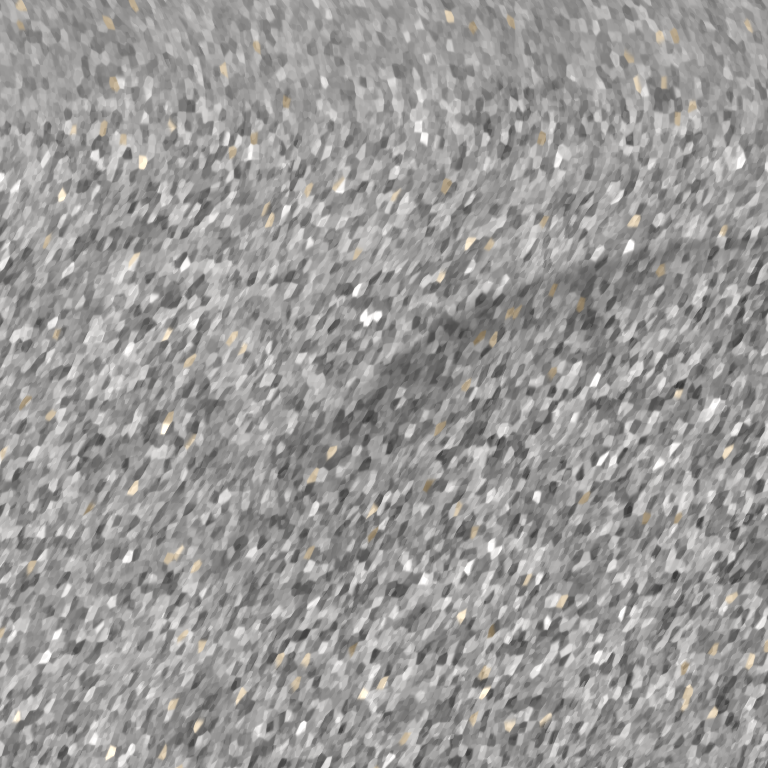
Give the GLSL for this texture, as a Shadertoy shader.

```glsl
// Grey sand with a soft curved hollow: slanted, elongated grains are drawn as
// blended cells on a sheared grid, then lit by a broad slope and an elliptical
// shadow that is crisp along the crest and fades into the hollow.

const vec2  GRAIN_SIZE     = vec2(0.0086, 0.0150);
const vec2  GRIT_SIZE      = vec2(0.0048, 0.0075);
const float GRAIN_CONTRAST = 0.27;
const float GRIT_CONTRAST  = 0.09;
const float GRAIN_EDGE     = 10.0;   // higher gives crisper grains
const float GRAIN_LEAN     = 0.44;   // sideways drift per unit of height
const float GLINT_SHARE    = 0.04;
const float OCHRE_SHARE    = 0.016;

const float SAND_LEVEL     = 0.607;
const float HOLLOW_DROP    = 0.030;
const float SHADOW_DEPTH   = 0.19;
const vec2  HOLLOW_CENTER  = vec2(1.02, 0.15);
const vec2  HOLLOW_RADII   = vec2(0.72, 0.54);

const vec3  SAND_TINT      = vec3(1.005, 0.998, 0.992);
const vec3  OCHRE_TINT     = vec3(0.10, 0.04, -0.06);

vec4 hash4(vec2 cell) {
    vec4 p = fract(cell.xyxy * vec4(0.1031, 0.1030, 0.0973, 0.1099));
    p += dot(p, p.wzxy + 33.33);
    return fract((p.xxyz + p.yzzw) * p.zywx);
}

float valueNoise(vec2 p) {
    vec2 cell = floor(p), f = fract(p);
    f = f * f * (3.0 - 2.0 * f);
    float low  = mix(hash4(cell).x, hash4(cell + vec2(1, 0)).x, f.x);
    float high = mix(hash4(cell + vec2(0, 1)).x, hash4(cell + vec2(1, 1)).x, f.x);
    return mix(low, high, f.y) * 2.0 - 1.0;
}

// Soft Voronoi cells: x is the grain tone around zero, y the share of ochre
vec2 grains(vec2 p) {
    vec2 home = floor(p);
    vec2 sum = vec2(0.0);
    float total = 0.0;
    for (int j = -1; j <= 1; j++) {
        for (int i = -1; i <= 1; i++) {
            vec2 cell = home + vec2(i, j);
            vec4 rnd = hash4(cell + 217.0);
            vec4 kind = hash4(cell + 591.0);
            vec2 offset = cell + 0.12 + 0.76 * rnd.xy - p;
            float weight = exp(-GRAIN_EDGE * dot(offset, offset));
            float tone = rnd.z + rnd.w - 1.0;
            tone += 0.75 * step(1.0 - GLINT_SHARE, kind.x);
            float ochre = step(1.0 - OCHRE_SHARE, kind.y);
            sum += weight * vec2(tone + 0.4 * ochre, ochre);
            total += weight;
        }
    }
    return sum / total;
}

// Grains lean right, and bend over to the left near the top
vec2 shearGrains(vec2 p) {
    float top = max(p.y - 0.74, 0.0);
    p.x -= GRAIN_LEAN * p.y - 1.8 * top * top;
    p.x += 0.006 * valueNoise(p * 13.0);
    return p;
}

// Approximate signed depth inside the hollow, with a ragged crest
float hollowDepth(vec2 p) {
    float depth = 0.6 * (1.0 - length((p - HOLLOW_CENTER) / HOLLOW_RADII));
    return depth + 0.009 * valueNoise(p * 17.0) + 0.004 * valueNoise(p * 60.0);
}

float crestShadow(vec2 p, float depth) {
    float softness = mix(0.055, 0.012, smoothstep(0.32, 0.55, p.x));
    float reach = mix(0.065, 0.030, smoothstep(0.65, 1.0, p.x));
    float strength = smoothstep(0.02, 0.55, p.y) * mix(1.0, 0.75, smoothstep(0.75, 1.0, p.x));
    return strength * smoothstep(-softness, softness, depth) * exp(-max(depth, 0.0) / reach);
}

void mainImage(out vec4 fragColor, in vec2 fragCoord) {
    vec2 p = fragCoord / iResolution.y;

    // Broad light and shadow
    float depth = hollowDepth(p);
    float hollow = smoothstep(-0.03, 0.08, depth);
    float shadow = crestShadow(p, depth);
    float level = SAND_LEVEL - HOLLOW_DROP * hollow - SHADOW_DEPTH * shadow;
    level += 0.018 * valueNoise(p * 7.0) + 0.014 * valueNoise(p * 24.0);

    // Grain contrast eases off in the shadow and in smooth patches at the top
    float smoothTop = smoothstep(0.76, 0.95, p.y + 0.06 * valueNoise(p * 6.0 + 40.0));
    float contrast = (1.0 - 0.45 * smoothTop) * (1.0 - 0.45 * shadow) * (1.0 + 0.12 * hollow);

    // Grains and finer grit
    vec2 sheared = shearGrains(p);
    vec2 grain = grains(sheared / GRAIN_SIZE);
    float grit = grains(sheared / GRIT_SIZE + 83.0).x;
    level += contrast * (GRAIN_CONTRAST * grain.x + GRIT_CONTRAST * grit);

    vec3 color = level * SAND_TINT + OCHRE_TINT * grain.y;
    fragColor = vec4(clamp(color, 0.0, 1.0), 1.0);
}
```
